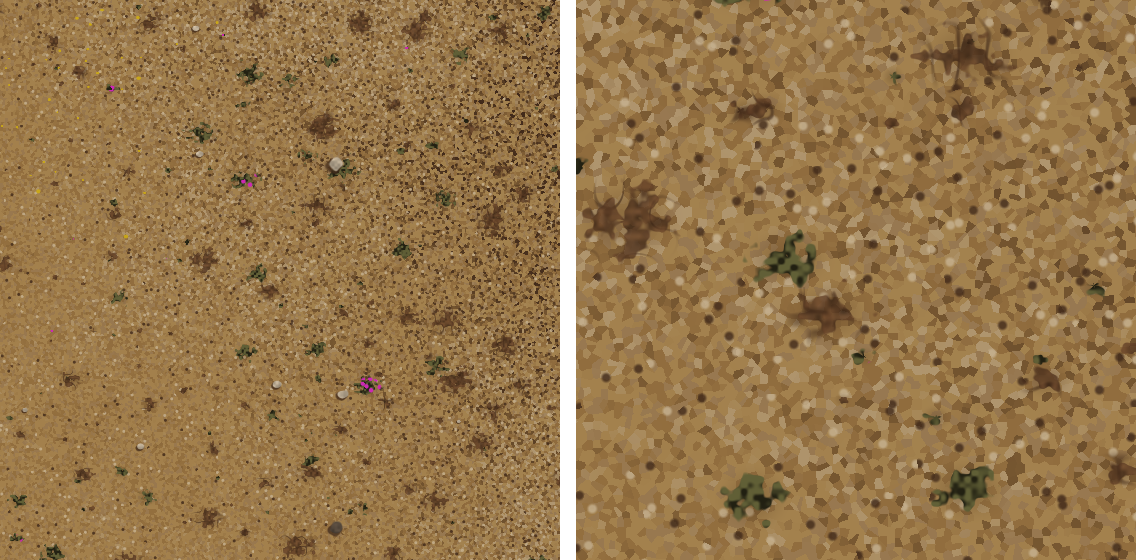
Left, the full canvas; right, a detail of the centre.
Write a three.js fragment shader that draws this texture.

```glsl
// Dry sandy ground from above: cellular grains tinted by an earth colour ramp,
// with scattered grit, dry and green tufts, tiny flowers and a few stones.
// Each layer is a jittered grid; value noise roughens outlines and patches.
varying vec2 vUv;

const vec3 SAND = vec3(0.64, 0.51, 0.31);
const vec3 OCHRE = vec3(0.56, 0.42, 0.24);
const vec3 DUST = vec3(0.59, 0.47, 0.32);
const vec3 PALE = vec3(0.69, 0.59, 0.44);
const vec3 EARTH = vec3(0.44, 0.32, 0.18);
const vec3 SHADE = vec3(0.25, 0.16, 0.10);
const vec3 LEAF = vec3(0.37, 0.37, 0.21);
const vec3 LEAF_SHADE = vec3(0.11, 0.11, 0.06);
const vec3 MAGENTA = vec3(0.80, 0.16, 0.70);
const vec3 YELLOW = vec3(0.80, 0.67, 0.08);

vec2 hash2(vec2 p) {
  vec3 q = fract(p.xyx * vec3(0.1031, 0.1030, 0.0973));
  q += dot(q, q.yzx + 33.33);
  return fract((q.xx + q.yz) * q.zy);
}

float valueNoise(vec2 p) {
  vec2 i = floor(p), f = fract(p);
  f = f * f * (3.0 - 2.0 * f);
  float low = mix(hash2(i).x, hash2(i + vec2(1.0, 0.0)).x, f.x);
  float high = mix(hash2(i + vec2(0.0, 1.0)).x, hash2(i + 1.0).x, f.x);
  return mix(low, high, f.y);
}

float layeredNoise(vec2 p) {
  float sum = 0.0, weight = 0.5;
  for (int i = 0; i < 4; i++) {
    sum += weight * valueNoise(p);
    p = mat2(1.6, 1.2, -1.2, 1.6) * p + 7.3;
    weight *= 0.5;
  }
  return sum / 0.9375;
}

// Nearest cell point: distance, then two random values of that grain.
vec3 nearestGrain(vec2 p) {
  vec3 best = vec3(9.0);
  for (int y = -1; y <= 1; y++)
  for (int x = -1; x <= 1; x++) {
    vec2 id = floor(p) + vec2(float(x), float(y));
    float dist = length(id + hash2(id) - p);
    if (dist < best.x) best = vec3(dist, hash2(id + 71.0));
  }
  return best;
}

// Nearest scattered item: offset in units of its radius, then two random values.
vec4 scatter(vec2 p, float density, vec2 radii, float seed) {
  vec4 best = vec4(9.0);
  for (int y = -1; y <= 1; y++)
  for (int x = -1; x <= 1; x++) {
    vec2 id = floor(p) + vec2(float(x), float(y));
    vec2 pick = hash2(id + seed), kind = hash2(id + seed + 37.0);
    vec2 center = id + 0.1 + 0.8 * hash2(id + seed + 19.0);
    vec2 offset = (p - center) / mix(radii.x, radii.y, pick.y * pick.y);
    offset.y *= 1.0 + 0.5 * kind.y;
    if (pick.x < density && length(offset) < length(best.xy)) best = vec4(offset, kind);
  }
  return best;
}

float disc(float dist, float radius, float soft) {
  return 1.0 - smoothstep(radius - soft, radius + soft, dist);
}

vec3 sandColor(float tone, float tint) {
  vec3 c = mix(SHADE, EARTH, smoothstep(-0.06, 0.07, tone));
  c = mix(c, OCHRE, smoothstep(0.09, 0.19, tone));
  c = mix(c, mix(SAND, DUST, step(0.72, tint)), smoothstep(0.30, 0.45, tone));
  return mix(c, PALE, smoothstep(0.80, 0.94, tone));
}

vec3 ground(vec2 uv, float rough, float broad) {
  vec3 grain = nearestGrain(uv * 210.0);
  float tone = mix(0.58, grain.y, mix(0.72, 1.0, rough));
  tone += (broad - 0.5) * 0.35 + 0.05 * (0.5 - rough);
  vec3 c = sandColor(tone, grain.z);
  c = mix(c, vec3(0.63, 0.48, 0.26), 0.25 * (1.0 - rough));
  vec3 grit = nearestGrain(uv * 125.0 + 13.0);
  float speck = disc(grit.x, 0.33, 0.14);
  c = mix(c, SHADE, 0.8 * speck * step(grit.y, 0.02 + 0.05 * rough));
  return mix(c, vec3(0.78, 0.70, 0.57), 0.8 * speck * step(0.955, grit.y));
}

vec3 addTufts(vec3 c, vec2 uv, vec2 grid, float density, vec2 radii, float seed) {
  vec4 tuft = scatter(uv * grid, density, radii, seed);
  float r = length(tuft.xy), green = step(tuft.z, 0.42);
  float clump = valueNoise(uv * 150.0 + seed), fine = valueNoise(uv * 270.0);
  float lobes = 0.12 * sin(atan(tuft.y, tuft.x) * 5.0 + tuft.w * 40.0);
  float body = 0.75 - r + lobes + 1.3 * (clump - 0.5) + 0.6 * (fine - 0.5);
  float twig = disc(abs(valueNoise(uv * 65.0 + seed) - 0.5), 0.04, 0.03) * disc(r, 1.1, 0.5);
  vec3 dry = mix(vec3(0.20, 0.12, 0.07), vec3(0.43, 0.28, 0.17), fine);
  vec3 leaves = mix(LEAF_SHADE, LEAF, smoothstep(0.2, 0.8, fine));
  c = mix(c, EARTH * 0.95, 0.35 * disc(r, 0.8, 0.6));
  c = mix(c, SHADE, 0.6 * twig * (1.0 - green));
  c = mix(c, mix(dry, leaves, green), smoothstep(0.0, 0.25, body) * mix(0.78, 0.95, green));
  vec3 bloom = nearestGrain(uv * 100.0 + 5.0);
  float flower = disc(bloom.x, 0.4, 0.12) * step(0.72, bloom.y) * disc(r, 0.9, 0.1);
  return mix(c, MAGENTA, flower * green * step(0.82, tuft.w));
}

vec3 addStones(vec3 c, vec2 uv) {
  vec4 stone = scatter(uv * 9.0, 0.13, vec2(0.04, 0.13), 53.0);
  float wobble = 0.5 * (valueNoise(uv * 95.0) - 0.5);
  float shadow = disc(length(stone.xy + vec2(0.25, 0.4)) + wobble, 1.0, 0.2);
  vec3 rock = mix(vec3(0.72, 0.66, 0.57), vec3(0.34, 0.29, 0.24), step(0.8, stone.z));
  rock *= 0.82 + 0.3 * valueNoise(uv * 190.0) + 0.08 * stone.y;
  c = mix(c, SHADE, 0.75 * shadow);
  return mix(c, rock, disc(length(stone.xy) + wobble, 0.9, 0.15));
}

void main() {
  float broad = layeredNoise(vUv * 4.0 + 3.0);
  float rough = smoothstep(0.1, 0.8, vUv.x * 0.65 + vUv.y * 0.35 + 0.7 * (broad - 0.5));
  vec3 c = ground(vUv, rough, broad);
  c = addTufts(c, vUv, vec2(38.0), 0.10, vec2(0.12, 0.32), 11.0);
  c = addTufts(c, vUv, vec2(12.0), 0.42, vec2(0.14, 0.36), 83.0);
  c = addStones(c, vUv);
  // Yellow blossoms gather in the upper left corner.
  float meadow = disc(length(vUv - vec2(0.05, 0.9)), 0.22, 0.18);
  vec4 blossom = scatter(vUv * 42.0, 0.22 * meadow, vec2(0.09, 0.2), 29.0);
  c = mix(c, YELLOW, 0.9 * disc(length(blossom.xy), 0.85, 0.25));
  gl_FragColor = vec4(c, 1.0);
}
```
